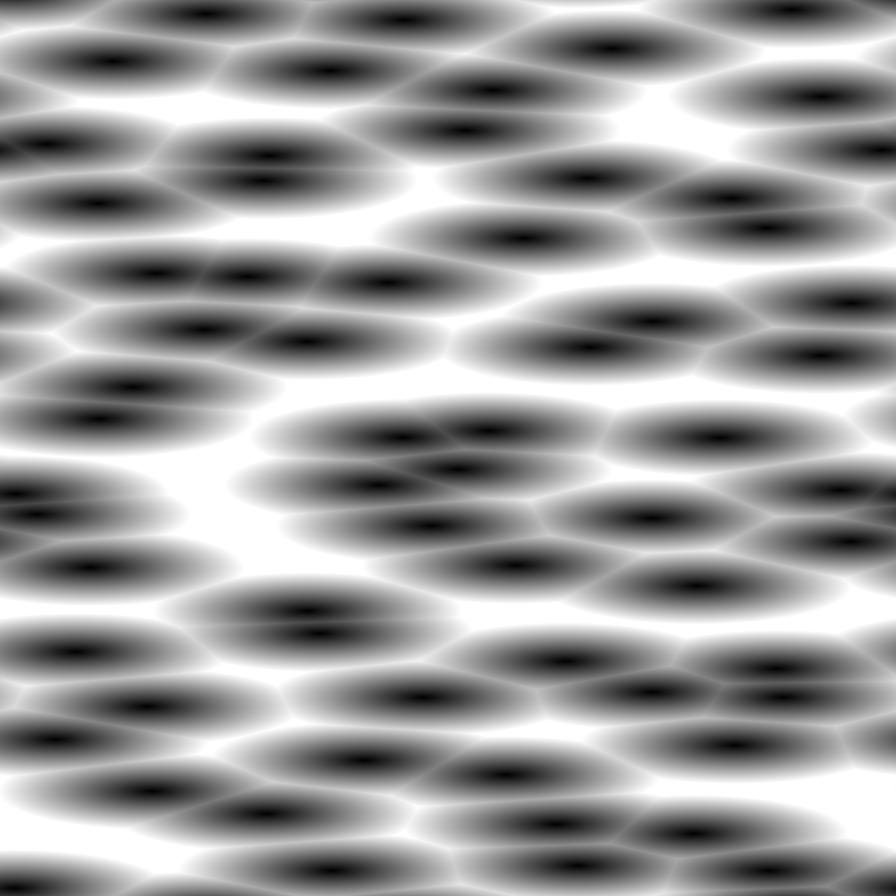
A Shadertoy shader for this texture:

```glsl
// Tiling cellular noise: dark, soft, horizontally stretched spots on white.

const vec2 CELL_COUNT = vec2(4.0, 16.0);  // whole cells across the canvas
const float SPOT_RADIUS = 0.69;           // distance, in cells, that reaches white
const vec3 SPOT_COLOR = vec3(0.0);
const vec3 GROUND_COLOR = vec3(1.0);

// Integer hash giving two values from 0 to 1 per cell.
vec2 hash2(vec2 cell) {
    uvec2 q = uvec2(cell) + 17u;
    q = q * 1664525u + 1013904223u;
    q.x += q.y * 1664525u;
    q.y += q.x * 1664525u;
    q ^= q >> 16u;
    q.x += q.y * 1664525u;
    q.y += q.x * 1664525u;
    q ^= q >> 16u;
    return vec2(q & 65535u) / 65535.0;
}

// Distance to the nearest jittered point, wrapping after `period` cells.
float nearestPoint(vec2 p, vec2 period) {
    vec2 cell = floor(p);
    vec2 local = p - cell;
    float nearestSq = 8.0;
    for (int y = -1; y <= 1; y++) {
        for (int x = -1; x <= 1; x++) {
            vec2 neighbor = vec2(x, y);
            vec2 jitter = mix(vec2(0.04), vec2(0.96), hash2(mod(cell + neighbor, period)));
            vec2 offset = neighbor + jitter - local;
            nearestSq = min(nearestSq, dot(offset, offset));
        }
    }
    return sqrt(nearestSq);
}

void mainImage(out vec4 fragColor, in vec2 fragCoord) {
    vec2 uv = fragCoord / iResolution.xy;
    float dist = nearestPoint(uv * CELL_COUNT, CELL_COUNT);

    // Linear ramp from the spot centre to the ground.
    float lightness = clamp(dist / SPOT_RADIUS, 0.0, 1.0);
    fragColor = vec4(mix(SPOT_COLOR, GROUND_COLOR, lightness), 1.0);
}
```
